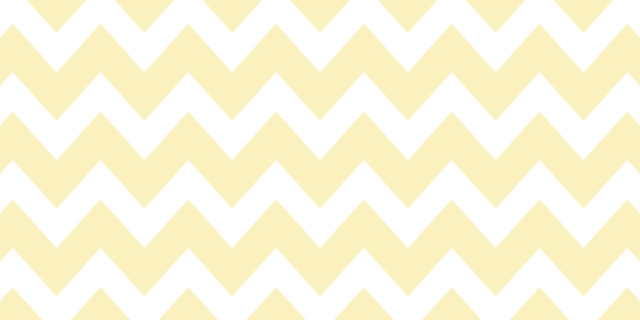
This pattern is drawn by a WebGL 2 fragment shader. Its source:

```glsl
#version 300 es
precision highp float;
// Pale yellow chevron bands on white, mirrored about the canvas centre.
// A triangle wave shifts evenly spaced horizontal bands; a signed distance
// to the band edge gives the soft outline and a faint halo of mottling.

#define PERIOD 0.2744      // repeat across and down, in canvas heights
#define AMPLITUDE 0.152    // rise of the zigzag from valley to peak
#define THICKNESS 0.1515   // vertical thickness of a yellow band
#define SOFTNESS 0.0042    // half width of the edge blend
#define MOTTLE 0.10        // strength of the tint beside the edges
#define HALO 0.016         // reach of that tint from the edge

uniform vec2 u_resolution;
out vec4 fragColor;

const vec3 WHITE = vec3(1.0);
const vec3 YELLOW = vec3(0.982, 0.945, 0.750);

// 0 at valleys (integer u), 1 at peaks
float zigzag(float u) {
    return 2.0 * abs(fract(u + 0.5) - 0.5);
}

// Signed distance to the nearest band edge, positive inside the yellow
float chevronDistance(vec2 p) {
    float lift = AMPLITUDE * (zigzag(p.x / PERIOD) - 1.0);
    float middle = p.y - lift - 0.5 * THICKNESS;
    float offset = abs(fract(middle / PERIOD + 0.5) - 0.5) * PERIOD;
    float slope = 2.0 * AMPLITUDE / PERIOD;
    return (0.5 * THICKNESS - offset) / sqrt(1.0 + slope * slope);
}

// Layered sines, roughly 0 to 1
float mottling(vec2 p) {
    float waves = sin(p.x * 311.0 + 2.0 * sin(p.y * 97.0))
                + sin(p.y * 287.0 + 2.0 * sin(p.x * 113.0));
    return 0.5 + 0.25 * waves;
}

void main() {
    // Canvas heights, origin at the centre
    vec2 p = (gl_FragCoord.xy - 0.5 * u_resolution) / u_resolution.y;
    float d = chevronDistance(p);

    // Soft band edge, never sharper than the sampling grid
    float blur = max(SOFTNESS, 0.7 / u_resolution.y);
    float band = smoothstep(-blur, blur, d);

    // Faint bleed of each colour into the other near the edge
    float bleed = MOTTLE * mottling(p) * (1.0 - smoothstep(0.0, HALO, abs(d)));
    band = mix(band, 0.5, bleed);

    fragColor = vec4(mix(WHITE, YELLOW, band), 1.0);
}
```
